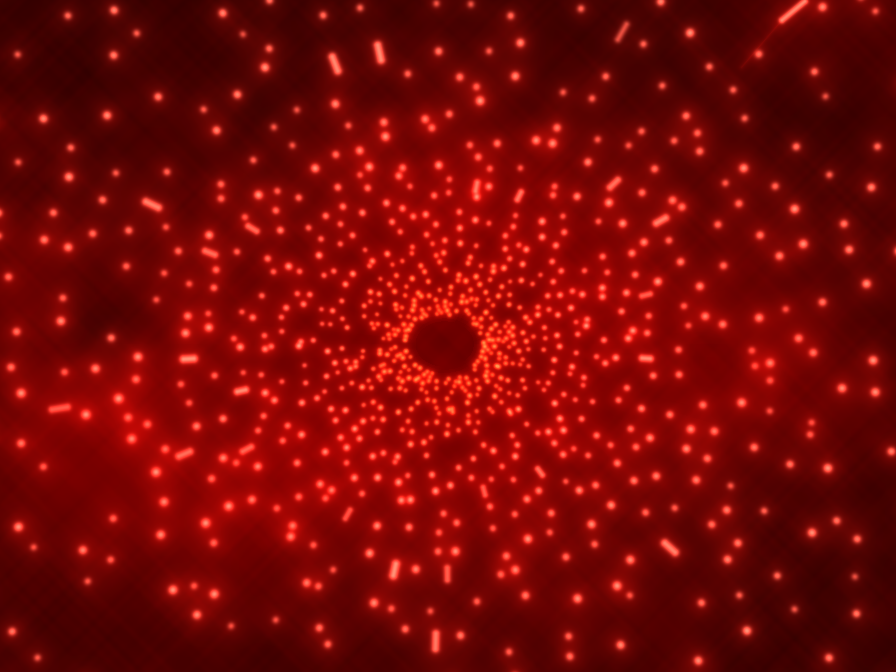
Give the GLSL for this background, as a WebGL 1 fragment shader.

```glsl
precision highp float;
uniform vec2 u_resolution;

#define CENTER vec2(-0.005, -0.012)
#define STRETCH vec2(0.78, 1.0)
#define HOLE_RADIUS 0.043
#define RING_STEP 0.12
#define INNER_COUNT 36.0
#define STREAK_CHANCE 0.07
#define HALO_COLOR vec3(0.36, 0.045, 0.025)
#define INNER_CORE vec3(0.75, 0.43, 0.20)
#define OUTER_CORE vec3(0.85, 0.48, 0.40)
#define FLARE_TAIL vec2(0.497, 0.470)
#define FLARE_HEAD vec2(0.531, 0.498)

const float TAU = 6.2831853;

float hash(vec2 p) {
  vec3 q = fract(vec3(p.xyx) * 0.1031);
  q += dot(q, q.yzx + 33.33);
  return fract((q.x + q.y) * q.z);
}

float noise(vec2 p) {
  vec2 i = floor(p), f = fract(p);
  f = f * f * (3.0 - 2.0 * f);
  return mix(mix(hash(i), hash(i + vec2(1.0, 0.0)), f.x),
             mix(hash(i + vec2(0.0, 1.0)), hash(i + 1.0), f.x), f.y);
}

float fbm(vec2 p) {
  float sum = 0.0, weight = 0.5;
  for (int i = 0; i < 4; i++) {
    sum += weight * noise(p);
    p = p * 2.03 + 17.0;
    weight *= 0.5;
  }
  return sum;
}

float blob(vec2 p, vec2 center, vec2 size) {
  vec2 d = (p - center) / size;
  return exp(-dot(d, d));
}

float segmentDistance(vec2 p, vec2 a, vec2 b) {
  vec2 ab = b - a;
  return length(p - a - ab * clamp(dot(p - a, ab) / dot(ab, ab), 0.0, 1.0));
}

// Red haze with cloudy patches and faint diagonal threads
float haze(vec2 p) {
  float level = 0.23 + 0.29 * blob(p, CENTER, vec2(0.44, 0.33));
  level += 0.22 * blob(p, vec2(-0.48, -0.20), vec2(0.22, 0.17));
  level += 0.09 * blob(p, vec2(-0.62, 0.02), vec2(0.12, 0.20));
  level += 0.09 * blob(p, vec2(0.53, -0.07), vec2(0.25, 0.13));
  level -= 0.15 * blob(p, vec2(-0.52, 0.005), vec2(0.07, 0.06));
  level -= 0.10 * blob(p, vec2(-0.34, -0.14), vec2(0.08, 0.07));
  level -= 0.07 * blob(p, CENTER, vec2(0.05, 0.035));
  level += 0.22 * (fbm(p * 4.0 + 9.0) - 0.45);
  vec2 diagonal = vec2(p.x + p.y, p.x - p.y);
  float threads = noise(diagonal * vec2(90.0, 5.0) + 40.0)
                + noise(diagonal * vec2(5.0, 90.0) + 80.0);
  return level + 0.03 * (threads - 1.0);
}

// Jittered stars on growing rings; x is the core, y the halo
vec2 starField(vec2 p) {
  vec2 q = p * STRETCH;
  float ring = floor(log(max(length(q), 0.02) / HOLE_RADIUS) / RING_STEP);
  float turn = atan(q.y, q.x) / TAU + 0.5;
  vec2 light = vec2(0.0);
  for (int j = -2; j <= 2; j++) {
    float row = ring + float(j);
    if (row < 0.0) continue;
    float count = INNER_COUNT + row;
    for (int i = -1; i <= 1; i++) {
      float slot = mod(floor(turn * count) + float(i), count);
      vec2 id = vec2(slot, row) + 5.0;
      if (hash(id) > min(0.62 + 0.02 * row, 0.9)) continue;
      float angle = (slot + mix(0.12, 0.88, hash(id + 61.0))) / count;
      float depth = row + mix(0.12, 0.88, hash(id + 127.0));
      float radius = HOLE_RADIUS * exp(depth * RING_STEP);
      angle = (angle - 0.5) * TAU;
      vec2 star = radius * vec2(cos(angle), sin(angle)) / STRETCH;

      // Distant stars sometimes stretch along their path from the center
      float streak = step(hash(id + 211.0), STREAK_CHANCE) * step(0.22, radius);
      vec2 reach = normalize(star) * (0.0002 + streak * 0.025 * radius);
      float d = segmentDistance(p, star - reach, star + reach);
      float power = mix(0.55, 1.1, hash(id + 307.0));
      float size = (0.0028 + 0.0022 * smoothstep(0.04, 0.4, radius))
                 * mix(0.8, 1.15, power);
      float spread = 0.0045 + 0.009 * smoothstep(0.04, 0.4, radius);
      light += power * vec2(exp(-d * d / (size * size)), exp(-d / spread));
    }
  }
  return light;
}

void main() {
  vec2 p = (gl_FragCoord.xy - 0.5 * u_resolution) / u_resolution.y;
  vec2 fromCenter = p - CENTER;
  vec2 light = starField(fromCenter);

  // Bright flare in the upper right with a thin trail
  float flare = segmentDistance(p, FLARE_TAIL, FLARE_HEAD);
  float trail = segmentDistance(p, FLARE_TAIL - vec2(0.06, 0.07), FLARE_TAIL);
  light += vec2(exp(-flare * flare / 0.00002), exp(-flare / 0.014));
  light.y += 0.35 * exp(-trail / 0.003);

  vec3 core = mix(INNER_CORE, OUTER_CORE, smoothstep(0.05, 0.22, length(fromCenter)));
  vec3 color = vec3(max(haze(p), 0.12), 0.0, 0.0);
  color += HALO_COLOR * light.y + core * min(light.x, 1.2);
  gl_FragColor = vec4(clamp(color, 0.0, 1.0), 1.0);
}
```
